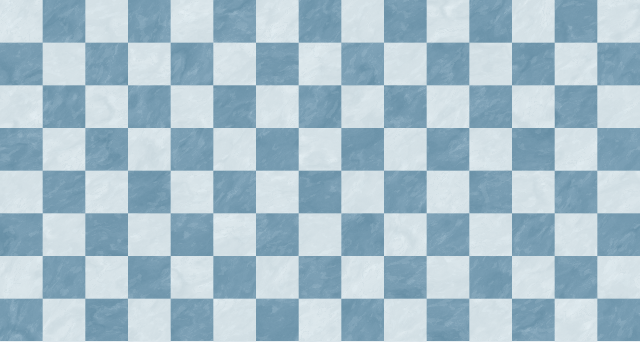
Write a Shadertoy shader that draws this pattern.

```glsl
// Checkerboard of pale and blue marble tiles, 15 across and 8 down from the top,
// above a plain white strip. Each tile gets its own turned and shifted patch of
// domain-warped noise, which forms clouds, thin veins and pale flecks.

float hash(vec2 p) {
    vec3 q = fract(p.xyx * vec3(0.1031, 0.1030, 0.0973));
    q += dot(q, q.yzx + 33.33);
    return fract((q.x + q.y) * q.z);
}

float noise(vec2 p) {
    vec2 i = floor(p), f = fract(p);
    f = f * f * (3.0 - 2.0 * f);
    return mix(mix(hash(i), hash(i + vec2(1, 0)), f.x),
               mix(hash(i + vec2(0, 1)), hash(i + vec2(1, 1)), f.x), f.y);
}

float fbm(vec2 p) {
    float sum = 0.0, amp = 0.5;
    for (int i = 0; i < 5; i++) {
        sum += amp * noise(p);
        p = mat2(1.6, 1.2, -1.2, 1.6) * p + 7.3;
        amp *= 0.5;
    }
    return sum / 0.97;
}

mat2 rotate(float a) {
    return mat2(cos(a), sin(a), -sin(a), cos(a));
}

void mainImage(out vec4 fragColor, in vec2 fragCoord) {
    // Tile units, measured from the top left corner
    float pixel = 15.0 / iResolution.x;
    vec2 p = vec2(fragCoord.x, iResolution.y - fragCoord.y) * pixel;
    vec2 tile = floor(p);
    float seed = hash(tile + 4.7);

    // Signed square wave per axis; their product is the smoothed checker
    vec2 edge = abs(mod(p - 0.5, 2.0) - 1.0) - 0.5;
    vec2 wave = clamp(edge / pixel, -0.5, 0.5) * 2.0;
    float pale = 0.5 + 0.5 * wave.x * wave.y;

    // Marble stretched along a mostly diagonal grain
    vec2 m = rotate(0.6 + 0.9 * (seed - 0.5)) * (fract(p) - 0.5);
    m = m * vec2(1.7, 3.2) + 40.0 * vec2(seed, hash(tile + 19.1)) + 20.0;
    vec2 warp = vec2(fbm(m), fbm(m + 11.8)) - 0.5;
    float cloud = fbm(m + 3.0 * warp) - 0.5;
    float swirl = fbm(m * 1.8 + 4.0 * warp.yx + 5.0);
    float vein = 1.0 - smoothstep(0.0, 0.045, abs(swirl - 0.5));
    vein *= smoothstep(-0.05, 0.15, cloud);
    float fleck = smoothstep(0.58, 0.72, fbm(m * 3.0 + 2.0 * warp + 9.0));
    float grain = noise(p * 45.0) - 0.5;

    vec3 paleStone = vec3(0.837, 0.885, 0.905)
        + vec3(0.11, 0.09, 0.08) * cloud
        - vec3(0.028, 0.022, 0.019) * vein
        + 0.015 * fleck + 0.006 * grain;
    vec3 blueStone = vec3(0.460, 0.606, 0.690)
        + vec3(0.15, 0.12, 0.11) * cloud
        + vec3(0.028, 0.022, 0.018) * vein
        + vec3(0.045, 0.035, 0.030) * fleck
        + 0.012 * grain + 0.012 * (seed - 0.5);

    // White strip below the eighth row
    float strip = clamp((p.y - 8.0) / pixel + 0.5, 0.0, 1.0);
    fragColor = vec4(mix(mix(blueStone, paleStone, pale), vec3(1.0), strip), 1.0);
}
```
